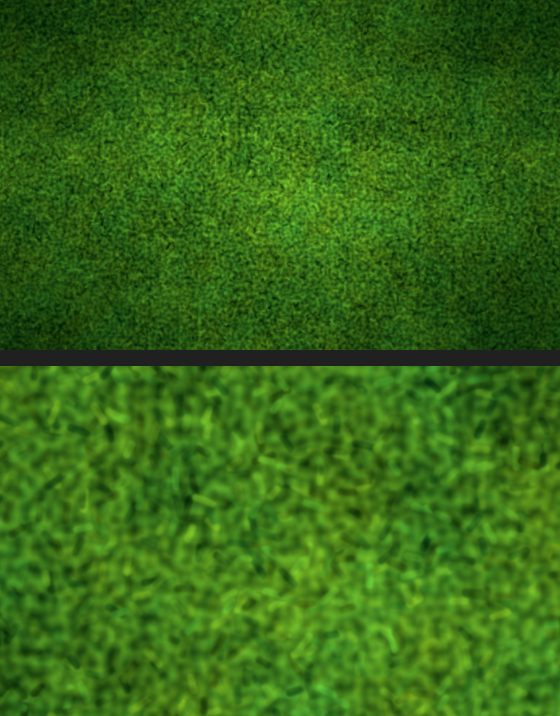
Top: the whole. Bottom: its middle third, enlarged.
A WebGL 1 fragment shader for this texture:

```glsl
precision highp float;
// Seamless mown lawn: short blades scattered in random directions over
// wrapping gradient noise, lit by a soft periodic pool of light that is
// brightest in the middle and falls to deep green at every edge.

uniform vec2 u_resolution;

#define BLADE_CELLS vec2(104.0, 65.0)
#define FINE_CELLS vec2(144.0, 90.0)
#define CLUMP_CELLS vec2(80.0, 50.0)
#define PATCH_CELLS vec2(16.0, 10.0)
#define BLADE_CONTRAST 0.27
#define FINE_CONTRAST 0.56
#define CLUMP_CONTRAST 0.32
#define PATCH_CONTRAST 0.22
#define EDGE_LIGHT 0.225
#define CENTRE_LIGHT 0.50
#define HUE_SHIFT 0.13

const float PI = 3.14159;
const vec3 SHADE_GREEN = vec3(0.06, 0.20, 0.03);
const vec3 BRIGHT_GREEN = vec3(0.33, 0.59, 0.13);

vec2 hash2(vec2 p) {
  vec3 q = fract(p.xyx * vec3(0.1031, 0.1030, 0.0973));
  q += dot(q, q.yzx + 33.33);
  return fract((q.xx + q.yz) * q.zy);
}

// Whole cell index folded into one period.
vec2 wrapCell(vec2 cell, vec2 period) {
  return floor(mod(cell + 0.5, period));
}

float cornerSlope(vec2 cell, vec2 offset, vec2 local, vec2 period, float seed) {
  float angle = 2.0 * PI * hash2(wrapCell(cell + offset, period) + seed).x;
  return dot(vec2(cos(angle), sin(angle)), local - offset);
}

// Gradient noise that repeats once per canvas, roughly -0.7 to 0.7.
float gradientNoise(vec2 uv, vec2 period, float seed) {
  vec2 p = uv * period;
  vec2 cell = floor(p);
  vec2 f = p - cell;
  vec2 s = f * f * f * (f * (f * 6.0 - 15.0) + 10.0);
  float bottom = mix(cornerSlope(cell, vec2(0.0, 0.0), f, period, seed),
                     cornerSlope(cell, vec2(1.0, 0.0), f, period, seed), s.x);
  float top = mix(cornerSlope(cell, vec2(0.0, 1.0), f, period, seed),
                  cornerSlope(cell, vec2(1.0, 1.0), f, period, seed), s.x);
  return mix(bottom, top, s.y);
}

// Overlapping blades, one per cell: x is tone, y is hue, both -1 to 1.
vec2 grassBlades(vec2 uv) {
  vec2 p = uv * BLADE_CELLS;
  vec2 cell = floor(p);
  vec2 look = vec2(0.0);
  for (int j = -1; j <= 1; j++) {
    for (int i = -1; i <= 1; i++) {
      vec2 neighbour = cell + vec2(float(i), float(j));
      vec2 id = wrapCell(neighbour, BLADE_CELLS);
      vec2 root = hash2(id + 11.0);
      vec2 form = hash2(id + 157.0);
      float angle = PI * form.x;
      vec2 along = vec2(cos(angle), sin(angle));
      vec2 d = p - neighbour - root;
      float halfLength = mix(0.3, 0.6, form.y);
      d -= along * clamp(dot(d, along), -halfLength, halfLength);
      float cover = 1.0 - smoothstep(0.08, 0.36, length(d));
      look = mix(look, 2.0 * hash2(id + 311.0) - 1.0, cover);
    }
  }
  return look;
}

void main() {
  vec2 uv = gl_FragCoord.xy / u_resolution;

  // Pool of light, level at the borders so that it repeats smoothly
  vec2 rise = sin(PI * uv);
  float light = mix(EDGE_LIGHT, CENTRE_LIGHT, 0.5 * dot(rise, rise));

  // Blades, gaps between them, clumps and broad patches
  vec2 blades = grassBlades(uv);
  float patches = gradientNoise(uv, PATCH_CELLS, 5.0)
                + gradientNoise(uv, floor(PATCH_CELLS * 0.4), 23.0);
  float grain = BLADE_CONTRAST * blades.x
              + FINE_CONTRAST * gradientNoise(uv, FINE_CELLS, 41.0)
              + CLUMP_CONTRAST * gradientNoise(uv, CLUMP_CELLS, 67.0)
              + PATCH_CONTRAST * patches;
  float level = light * (1.0 + grain);

  // Green ramp with slight drift towards yellow or blue-green
  float ramp = (level - SHADE_GREEN.g) / (BRIGHT_GREEN.g - SHADE_GREEN.g);
  vec3 colour = mix(SHADE_GREEN, BRIGHT_GREEN, ramp);
  float hue = 0.6 * blades.y + gradientNoise(uv, PATCH_CELLS, 89.0);
  colour += HUE_SHIFT * hue * level * vec3(1.0, 0.0, -0.5);

  gl_FragColor = vec4(clamp(colour, 0.0, 1.0), 1.0);
}
```
